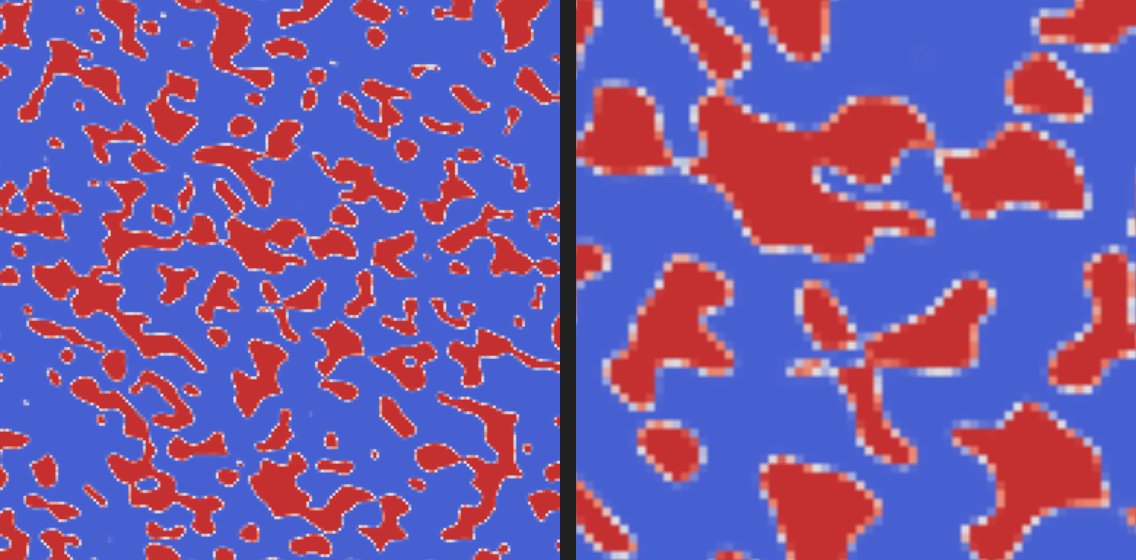
Left, the full canvas; right, a detail of the centre.
A Shadertoy shader for this texture:

```glsl
// Draws red islands in a blue field: a two-phase mixture on a grid of small cells, with pale rims.
#define CELLS 192.0       // grid cells along the canvas height
#define WAVES 80          // plane waves summed into the random field
#define WAVE_NUMBER 84.0  // rms wave number, radians per canvas height
#define THRESHOLD 0.48    // field level of the rim, in standard deviations
#define RIM_WIDTH 0.42    // rim half width, in cells
#define CELL_BLUR 0.5     // softness of the cell borders, in cells
#define BLUE vec3(0.28, 0.375, 0.82)
#define PALE vec3(0.87, 0.86, 0.88)
#define WARM vec3(0.92, 0.52, 0.43)
#define RED vec3(0.77, 0.185, 0.19)

const float TAU = 6.2831853;

float hash(float n) {
    return fract(sin(n * 12.9898 + 4.1) * 43758.5453);
}

// Signed distance to the rim, in cells, at four points at once
vec4 rimDistance(vec4 x, vec4 y) {
    vec4 field = vec4(0.0), slopeX = vec4(0.0), slopeY = vec4(0.0);
    for (int i = 0; i < WAVES; i++) {
        float n = float(i);
        float radius = WAVE_NUMBER * sqrt(-log((n + 0.5) / float(WAVES)));
        float angle = TAU * hash(n + 0.37);
        vec2 k = radius * vec2(cos(angle), sin(angle));
        vec4 phase = k.x * x + k.y * y + TAU * hash(n + 131.7);
        vec4 s = sin(phase);
        field += cos(phase);
        slopeX -= k.x * s;
        slopeY -= k.y * s;
    }
    float norm = sqrt(2.0 / float(WAVES));
    vec4 slope = norm * sqrt(slopeX * slopeX + slopeY * slopeY) + 1.0;
    return CELLS * (norm * field - THRESHOLD) / slope;
}

// Blue through pale and warm to red
vec3 phaseColor(float t) {
    vec3 color = mix(BLUE, PALE, smoothstep(0.0, 0.5, t));
    color = mix(color, WARM, smoothstep(0.5, 0.72, t));
    return mix(color, RED, smoothstep(0.72, 0.96, t));
}

void mainImage(out vec4 fragColor, in vec2 fragCoord) {
    // Nearest four cell centres
    vec2 p = fragCoord / iResolution.y * CELLS - 0.5;
    vec2 corner = floor(p);
    vec4 x = (corner.x + vec4(0.5, 1.5, 0.5, 1.5)) / CELLS;
    vec4 y = (corner.y + vec4(0.5, 0.5, 1.5, 1.5)) / CELLS;
    vec4 d = rimDistance(x, y);
    vec4 t = 0.5 + 0.5 * tanh(clamp(d / RIM_WIDTH, -8.0, 8.0));

    // Blend the cells over narrow soft borders
    float blur = max(CELL_BLUR, CELLS / iResolution.y);
    vec2 w = clamp((p - corner - 0.5) / blur + 0.5, 0.0, 1.0);
    vec3 lower = mix(phaseColor(t.x), phaseColor(t.y), w.x);
    vec3 upper = mix(phaseColor(t.z), phaseColor(t.w), w.x);
    fragColor = vec4(mix(lower, upper, w.y), 1.0);
}
```
